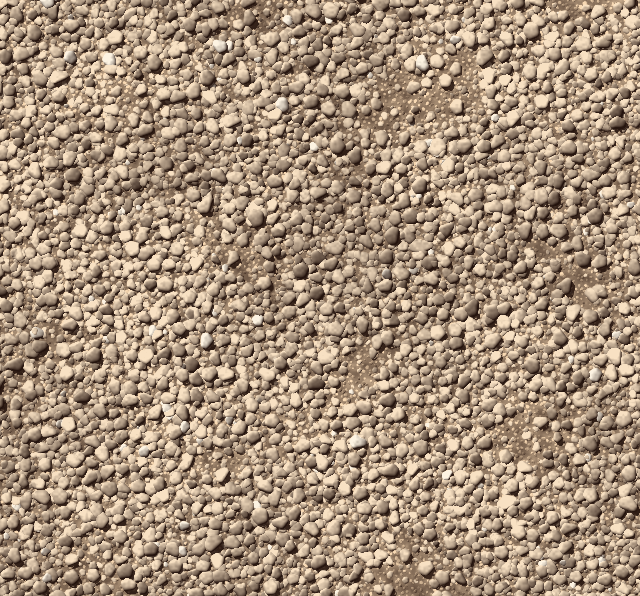
Reproduce this texture procedurally as a Shadertoy shader.

```glsl
// Sunlit gravel: angular tan pebbles over coarse sand, with a few pale chips.

struct Surface {
    float height;
    vec2 slope;
    float tone, pale, sand;
};

float hash(vec2 p) {
    return fract(sin(dot(p, vec2(127.1, 311.7))) * 43758.5453);
}

float noise(vec2 p) {
    vec2 i = floor(p), f = fract(p);
    f = f * f * (3.0 - 2.0 * f);
    return mix(mix(hash(i), hash(i + vec2(1, 0)), f.x),
               mix(hash(i + vec2(0, 1)), hash(i + vec2(1, 1)), f.x), f.y);
}

// Share of the ground covered by pebbles; low values leave bare sand
float pebbleCover(vec2 p) {
    float wave = sin(p.x * 13.0 + 2.5 * sin(p.y * 9.0 + 1.0))
               + sin(p.y * 15.0 - 2.0 * sin(p.x * 11.0));
    return mix(0.2, 1.0, smoothstep(-1.6, 0.2, wave + 1.3 - 1.1 * p.x));
}

// Rounded pentagon: x is 0 at the centre and 1 on the outline, yz its gradient
vec3 pebbleShape(vec2 q, float seed) {
    float turn = 6.2832 * fract(seed * 57.0), sum = 0.0;
    vec2 axis = vec2(cos(turn), sin(turn)), dir = axis, grad = vec2(0);
    for (int k = 0; k < 5; k++) {
        float reach = 0.68 + 0.42 * fract(seed * (17.3 + 9.7 * float(k)));
        reach *= 0.75 + 0.3 * abs(dot(dir, axis));
        float d = max(dot(q, dir) / reach, 0.0), d4 = d * d * d * d;
        sum += d4 * d;
        grad += d4 * dir / reach;
        dir = mat2(0.309, 0.951, -0.951, 0.309) * dir;
    }
    float d = pow(sum + 1e-6, 0.2);
    return vec3(d, grad / (d * d * d * d));
}

// Lays one size of stone over the surface, on its own turned grid
void addStones(inout Surface s, vec2 p, float cells, float sand) {
    mat2 turn = mat2(cos(cells), sin(cells), -sin(cells), cos(cells));
    vec2 g = turn * p * cells;
    vec2 home = floor(g - 0.5);
    for (int i = 0; i < 4; i++) {
        vec2 id = home + vec2(i & 1, i >> 1);
        vec2 key = id + cells * 1.37;
        float seed = hash(key), size = hash(key + 41.3);
        vec2 centre = id + 0.2 + 0.6 * vec2(seed, fract(size * 37.0));
        float radius = mix(0.36, 0.58, size);
        vec2 q = (g - centre) / radius;
        if (dot(q, q) > 1.44) continue;
        float pick = hash(key + 73.9);
        if (sand < 0.5 && pick > pebbleCover(centre * turn / cells)) continue;

        vec3 shape = pebbleShape(q, seed);
        float d = shape.x;
        if (d >= 1.0) continue;
        float bulge = sqrt(1.0 - d * d * d);
        float height = (0.55 * bulge + 0.5 * fract(pick * 29.0)) * radius / cells;
        float cover = smoothstep(0.0, 0.0022 * cells / radius, 1.0 - d)
                    * smoothstep(0.0, 0.0012, height - s.height);
        vec2 tilt = 0.8 * vec2(fract(seed * 83.0), fract(size * 71.0)) - 0.4;
        vec2 slope = tilt - 0.82 * d * d / max(bulge, 0.2) * shape.yz * turn;
        float pale = step(0.982, fract(seed * 133.0)) * (1.0 - sand);
        vec3 look = vec3(fract(pick * 61.0), pale, sand);
        look = mix(vec3(s.tone, s.pale, s.sand), look, cover);
        s.height = mix(s.height, height, cover);
        s.slope = mix(s.slope, slope, cover);
        s.tone = look.x;
        s.pale = look.y;
        s.sand = look.z;
    }
}

void mainImage(out vec4 fragColor, in vec2 fragCoord) {
    vec2 p = fragCoord / iResolution.y;

    // Sand grains, then three sizes of pebbles
    Surface bare = Surface(0.0, vec2(0), -0.7, 0.0, 1.0);
    Surface s = bare;
    addStones(s, p, 120.0, 1.0);
    addStones(s, p, 77.0, 0.0);
    addStones(s, p, 50.0, 0.0);
    addStones(s, p, 36.0, 0.0);

    // Sunlight from the upper left
    vec3 sun = normalize(vec3(-0.45, 0.6, 0.8));
    vec2 slope = clamp(s.slope, -1.6, 1.6);
    float light = max(dot(normalize(vec3(-slope, 1.0)), sun), 0.0);

    // Shadows cast by near and far neighbours
    vec2 toSun = normalize(sun.xy);
    Surface near = bare, far = bare;
    addStones(near, p + 0.004 * toSun, 50.0, 0.0);
    addStones(near, p + 0.004 * toSun, 36.0, 0.0);
    addStones(far, p + 0.009 * toSun, 36.0, 0.0);
    float over = max(near.height - 0.004, far.height - 0.009) - s.height;
    light *= 1.0 - 0.85 * smoothstep(-0.0005, 0.0025, over);

    // Stone tone, dusty grain, mottled sand and broad patches
    float tone = mix(0.82, 1.06, s.tone);
    tone *= 0.88 + 0.24 * noise(p * 240.0);
    tone *= mix(1.0, 0.68 + 0.55 * noise(p * 75.0), s.sand);
    tone *= 0.88 + 0.24 * noise(p * 7.0);
    float value = (0.05 + 1.14 * light) * tone + 0.2 * s.pale * light;
    vec3 col = mix(vec3(0.11, 0.045, 0.025), vec3(0.94, 0.85, 0.735), min(value, 1.04));
    col *= mix(vec3(1), vec3(1.0, 0.965, 0.92), s.sand);
    col *= mix(vec3(1), vec3(1.02, 1.08, 1.16), s.pale);
    fragColor = vec4(col, 1.0);
}
```
